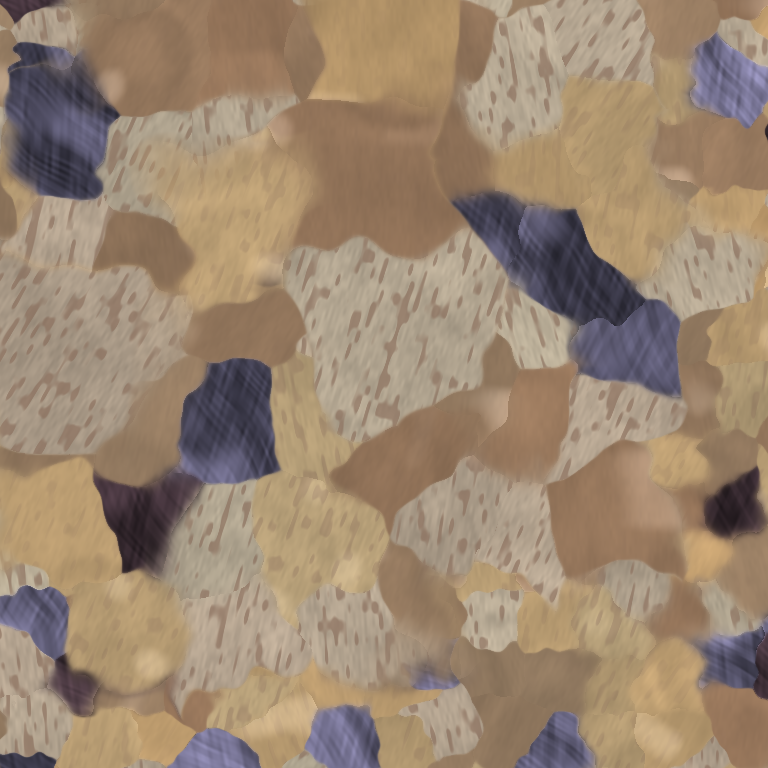
Reproduce this texture procedurally as a three.js fragment shader.

```glsl
// Draws a patchwork of torn wood and slate scraps, large near the middle and small at the rim.
varying vec2 vUv;

const vec3 BEIGE = vec3(0.70, 0.66, 0.575);
const vec3 BLUSH = vec3(0.69, 0.625, 0.55);
const vec3 STRAW = vec3(0.685, 0.61, 0.47);
const vec3 GOLD = vec3(0.74, 0.60, 0.415);
const vec3 BROWN = vec3(0.58, 0.45, 0.345);
const vec3 UMBER = vec3(0.58, 0.49, 0.39);
const vec3 SLATE = vec3(0.37, 0.36, 0.46);
const vec3 PLUM = vec3(0.25, 0.19, 0.22);
const vec3 FLECK = vec3(0.54, 0.43, 0.36);
const vec2 FOCUS = vec2(0.42, 0.62);

struct Scrap {
  vec3 tint;
  float flecks;
  float metal;
  float cover;
  vec2 cell;
};

float hash(vec2 p) {
  vec3 q = fract(p.xyx * 0.1031);
  q += dot(q, q.yzx + 33.33);
  return fract((q.x + q.y) * q.z);
}

float noise(vec2 p) {
  vec2 i = floor(p), f = fract(p);
  f = f * f * (3.0 - 2.0 * f);
  float low = mix(hash(i), hash(i + vec2(1.0, 0.0)), f.x);
  float high = mix(hash(i + vec2(0.0, 1.0)), hash(i + 1.0), f.x);
  return mix(low, high, f.y);
}

vec2 noise2(vec2 p) {
  return vec2(noise(p), noise(p + 41.7)) - 0.5;
}

vec2 rotate(vec2 p, float angle) {
  float c = cos(angle), s = sin(angle);
  return vec2(c * p.x - s * p.y, s * p.x + c * p.y);
}

// Chooses a material: rgb tint, then fleck and metal amounts
vec3 material(float pick, float blend, out vec2 traits) {
  traits = vec2(1.0, 0.0);
  if (pick < 0.33) return mix(BEIGE, BLUSH, blend);
  traits.x = 0.65 * (1.0 - blend);
  if (pick < 0.60) return mix(STRAW, GOLD, blend);
  traits.x = 0.12;
  if (pick < 0.86) return mix(BROWN, UMBER, blend);
  traits = vec2(0.0, 1.0);
  return pick < 0.955 ? SLATE * mix(0.8, 1.25, blend) : PLUM;
}

// One layer of ragged cells; only those within reach of the focus are present
Scrap layer(vec2 uv, float scale, float seed, float reach, float variety) {
  vec2 p = uv * scale + 0.42 * noise2(uv * scale * 1.6 + seed);
  p += 0.13 * noise2(uv * scale * 5.0 + seed);
  float sharpness = mix(13.0, 80.0, smoothstep(0.28, 0.5, noise(uv * 9.0 + seed)));
  vec2 home = floor(p);
  vec3 tint = vec3(0.0), amounts = vec3(0.0);
  vec2 nearest = home;
  float total = 0.0, best = 9.0;
  for (int j = -1; j <= 1; j++) {
    for (int i = -1; i <= 1; i++) {
      vec2 cell = home + vec2(float(i), float(j));
      vec2 id = cell + seed;
      vec2 center = cell + 0.5 + 0.75 * (vec2(hash(id), hash(id + 17.0)) - 0.5);
      vec2 rel = abs(rotate(p - center, 0.8 * (hash(id + 5.0) - 0.5)));
      float d = pow(dot(rel * rel, rel) + 1e-6, 1.0 / 3.0);
      vec2 traits;
      vec3 color = material(hash(id + 29.0) * variety, hash(id + 53.0), traits);
      color *= mix(0.95, 1.05, hash(id + 71.0));
      float spread = distance(center / scale, FOCUS) + 0.22 * (hash(id + 83.0) - 0.5);
      float weight = exp(-sharpness * (d - 0.5));
      tint += weight * color;
      amounts += weight * vec3(traits, step(spread, reach));
      total += weight;
      if (d < best) {
        best = d;
        nearest = id;
      }
    }
  }
  amounts /= total;
  return Scrap(tint / total, amounts.x, amounts.y, amounts.z, nearest);
}

// Adds folds, wood flecks and slate scratches to the tint
vec3 shade(Scrap s, vec2 uv) {
  float turn = hash(s.cell + 97.0);
  vec2 g = rotate(uv, 0.9 * (turn - 0.35)) + turn * 3.0;
  float fold = noise(g * vec2(11.0, 17.0) + 4.0 * noise2(g * 9.0));
  float fiber = noise(g * vec2(280.0, 90.0)) - 0.5;
  float streak = noise(g * vec2(75.0, 20.0)) - 0.5;
  vec3 wood = s.tint * (1.0 + 0.13 * (fold - 0.5) + 0.05 * streak);
  wood *= 1.0 + fiber * mix(0.03, 0.11, s.flecks);
  float fleck = smoothstep(0.62, 0.82, noise(g * vec2(150.0, 48.0) + 7.0));
  wood = mix(wood, FLECK, 0.65 * fleck * s.flecks);
  wood += 0.16 * (1.0 - s.flecks) * smoothstep(0.78, 0.98, noise(g * 13.0 + 31.0));

  vec2 bent = rotate(g, 0.7) + 0.02 * noise2(g * 14.0);
  float scratch = noise(bent * vec2(22.0, 240.0)) + noise(g.yx * vec2(30.0, 210.0)) - 1.0;
  float facet = smoothstep(0.25, 0.75, noise(bent * vec2(12.0, 20.0)));
  vec3 stone = s.tint * (mix(0.7, 1.2, facet) + 0.28 * scratch);
  return mix(wood, stone, s.metal);
}

void main() {
  Scrap small = layer(vUv, 13.0, 113.0, 9.0, 1.0);
  Scrap medium = layer(vUv, 8.0, 241.0, 0.48, 1.0);
  Scrap large = layer(vUv, 4.8, 367.0, 0.27, 0.86);
  vec3 color = shade(small, vUv);
  color = mix(color, shade(medium, vUv), medium.cover);
  color = mix(color, shade(large, vUv), large.cover);
  gl_FragColor = vec4(color, 1.0);
}
```
